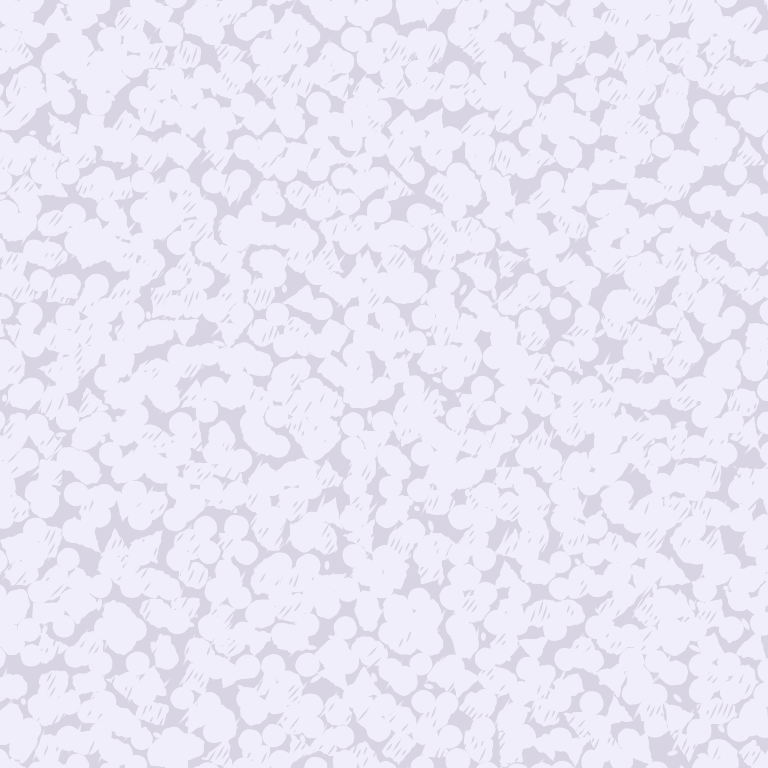
Give the GLSL for this pattern, as a WebGL 2 fragment shader.

```glsl
#version 300 es
precision highp float;

uniform vec2 u_resolution;
out vec4 fragColor;

const vec3 PAPER = vec3(0.850, 0.830, 0.890);
const vec3 PAINT = vec3(0.943, 0.933, 0.984);
const float CELLS = 22.0;
const float JITTER = 0.45;
const float DOT_RADIUS = 0.34;
const float WOBBLE = 0.06;
const float CORNER_ROUNDING = 0.04;
const vec2 STROKE_DIR = vec2(0.530, 0.848);
const float STROKES_PER_CELL = 7.0;
const float GAP_HALF_WIDTH = 0.026;
const float GAP_CHANCE = 0.6;
const float HATCHED_SHARE = 0.6;
const float WHISKER_CHANCE = 0.6;
const float FLAKE_CHANCE = 0.8;
const float EDGE_PIXELS = 0.55;

float hash(vec2 p) {
    return fract(sin(dot(p, vec2(127.1, 311.7))) * 43758.5453);
}

vec2 hash2(vec2 p) {
    return vec2(hash(p), hash(p + vec2(37.2, 17.9)));
}

float noise(vec2 p) {
    vec2 cell = floor(p), f = fract(p);
    f = f * f * (3.0 - 2.0 * f);
    float low = mix(hash(cell), hash(cell + vec2(1, 0)), f.x);
    float high = mix(hash(cell + vec2(0, 1)), hash(cell + vec2(1, 1)), f.x);
    return mix(low, high, f.y);
}

vec2 rotate(vec2 p, float angle) {
    float c = cos(angle), s = sin(angle);
    return vec2(c * p.x + s * p.y, c * p.y - s * p.x);
}

float fill(float dist, float aa) {
    return 1.0 - smoothstep(-aa, aa, dist);
}

float ellipse(vec2 p, vec2 radii) {
    return (length(p / radii) - 1.0) * min(radii.x, radii.y);
}

float box(vec2 p, vec2 halfSize) {
    vec2 d = abs(p) - halfSize;
    return length(max(d, 0.0)) + min(max(d.x, d.y), 0.0) - CORNER_ROUNDING;
}

float triangle(vec2 p, float inradius) {
    return max(abs(p.x) * 0.866 + p.y * 0.5, -p.y) - inradius - CORNER_ROUNDING;
}

// Hand-filled ellipse, box or triangle with a stray stroke and hatching gaps
float scribble(vec2 p, vec2 id, float aa) {
    vec2 size = hash2(id + 5.3);
    float kind = hash(id + 8.1);
    vec2 q = rotate(p, 6.2832 * hash(id + 2.7));
    float body = ellipse(q, vec2(mix(0.42, 0.62, size.x), mix(0.35, 0.41, size.y)));
    if (kind > 0.80) body = triangle(q, mix(0.21, 0.26, size.x));
    else if (kind > 0.58) body = box(q, vec2(mix(0.32, 0.42, size.x), mix(0.25, 0.32, size.y)));

    float tilt = 0.5 * (hash(id + 13.7) - 0.5);
    vec2 dir = rotate(STROKE_DIR, tilt);
    float along = dot(p, dir);
    float across = dot(p, vec2(dir.y, -dir.x)) + 0.12 * along * along;
    body += WOBBLE * (noise(p * 7.0 + id * 9.7) - 0.5);
    body += WOBBLE * (noise(vec2(across * 12.0, along * 3.0) + id * 6.3) - 0.5);

    if (hash(id + 3.9) < WHISKER_CHANCE) {
        float side = 0.30 * sign(size.x - 0.5);
        body = min(body, ellipse(vec2(along, across - side), vec2(0.42, 0.045)));
    }

    float stripe = floor(across * STROKES_PER_CELL);
    vec2 seed = id + vec2(stripe * 3.17, 61.0);
    vec2 span = hash2(seed);
    float taper = (along - mix(-0.25, 0.2, span.x)) / mix(0.07, 0.28, span.y);
    float gap = abs(fract(across * STROKES_PER_CELL) - 0.5) / STROKES_PER_CELL
              - GAP_HALF_WIDTH * (1.0 - taper * taper);
    float gapShown = step(hash(seed + 4.4), GAP_CHANCE)
                   * step(hash(id + 24.6), HATCHED_SHARE);
    return fill(body, aa) * (1.0 - gapShown * fill(gap, aa));
}

float paintCoverage(vec2 p, float aa) {
    float paint = 0.0;
    for (int y = -1; y <= 1; y++) {
        for (int x = -1; x <= 1; x++) {
            vec2 neighbour = vec2(x, y);

            // Scribbled shapes at cell centres
            vec2 id = floor(p) + neighbour;
            vec2 centre = id + 0.5 + JITTER * (hash2(id + 1.3) - 0.5);
            paint = max(paint, scribble(p - centre, id, aa));

            // Plain dots near cell corners
            vec2 corner = floor(p + 0.5) + neighbour;
            centre = corner + JITTER * (hash2(corner + 71.9) - 0.5);
            float radius = DOT_RADIUS * mix(0.94, 1.06, hash(corner + 83.2));
            vec2 q = p - centre;
            float rim = 0.035 * (noise(q * 6.0 + corner * 4.1) - 0.5);
            paint = max(paint, fill(length(q) - radius + rim, aa));

            // Small stray flakes
            q = rotate(p - id - hash2(id + 94.6), 6.2832 * hash(id + 45.8));
            float flake = ellipse(q, vec2(mix(0.08, 0.20, hash(id + 52.4)), 0.07));
            paint = max(paint, fill(flake, aa) * step(hash(id + 29.5), FLAKE_CHANCE));
        }
    }
    return paint;
}

void main() {
    float extent = min(u_resolution.x, u_resolution.y);
    vec2 p = gl_FragCoord.xy / extent * CELLS;
    float aa = EDGE_PIXELS * CELLS / extent;
    fragColor = vec4(mix(PAPER, PAINT, paintCoverage(p, aa)), 1.0);
}
```
